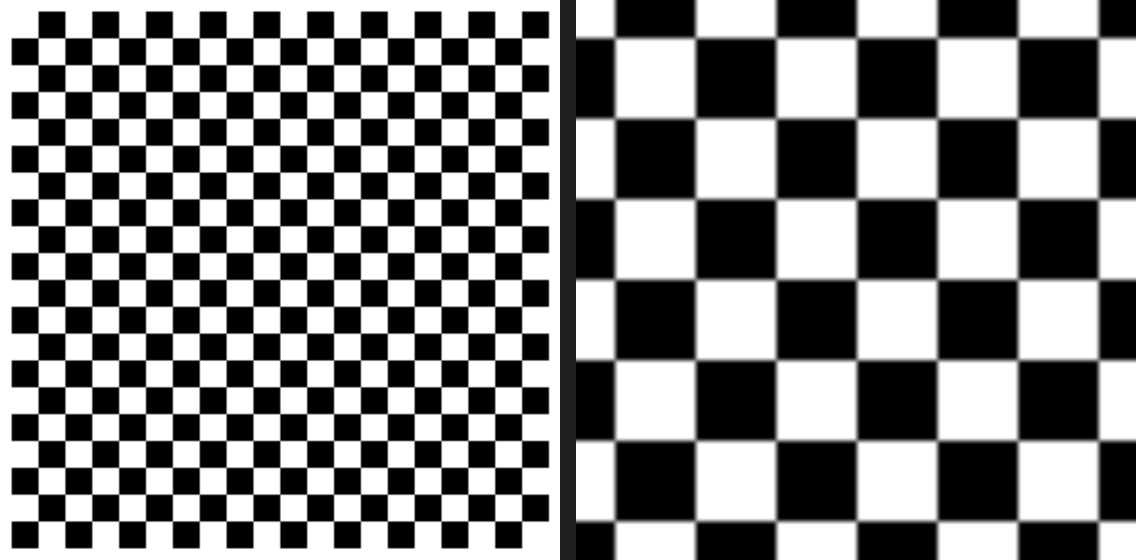
Left, the full canvas; right, a detail of the centre.
Write a Shadertoy shader that draws this pattern.

```glsl
const float CELLS = 20.0;                        // squares across and down
const vec2 BOARD_MIN = vec2(0.0209, 0.0208);     // lower left corner of the board
const vec2 BOARD_SIZE = vec2(0.9594, 0.9586);
const float EDGE_SOFTNESS = 0.0024;              // half width of the grey transition
const vec3 LIGHT = vec3(1.0);
const vec3 DARK = vec3(0.0);

// Smooth square wave: +1 in even cells, -1 in odd cells.
vec2 cellSign(vec2 cell, vec2 softness) {
    vec2 triangle = abs(mod(cell - 0.5, 2.0) - 1.0) - 0.5;
    return 2.0 * smoothstep(-softness, softness, triangle) - 1.0;
}

// Coverage of the whole board, with the same soft rim as the squares.
float boardMask(vec2 cell, vec2 softness) {
    vec2 inset = 0.5 * CELLS - abs(cell - 0.5 * CELLS);
    vec2 inside = smoothstep(-softness, softness, inset);
    return inside.x * inside.y;
}

void mainImage(out vec4 fragColor, in vec2 fragCoord) {
    vec2 uv = fragCoord / iResolution.xy;
    vec2 cell = (uv - BOARD_MIN) / BOARD_SIZE * CELLS;

    // Never narrower than a pixel, so small canvases stay smooth.
    vec2 softness = max(vec2(EDGE_SOFTNESS), 0.75 / iResolution.xy) / BOARD_SIZE * CELLS;

    // Clamping leaves the outer rim to the board mask alone.
    vec2 parity = cellSign(clamp(cell, 0.5, CELLS - 0.5), softness);
    float checker = 0.5 + 0.5 * parity.x * parity.y;

    fragColor = vec4(mix(LIGHT, DARK, checker * boardMask(cell, softness)), 1.0);
}
```
